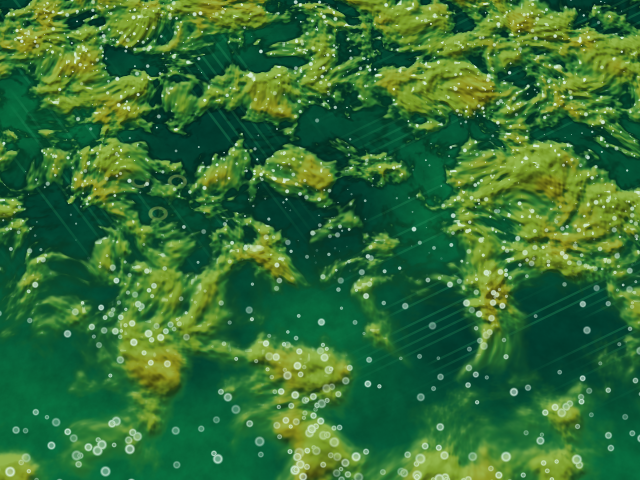
Write a WebGL 1 fragment shader that draws this texture.

```glsl
precision highp float;
// Wet yellow-green algae clumps on a dark green circuit board, seen at a slant.
// Warped noise forms the clumps; rotated cell grids scatter the glints.
// Focus and perspective both change from the near (lower) to the far edge.
uniform vec2 u_resolution;

const vec3 DEEP_GREEN = vec3(0.005, 0.235, 0.18);
const vec3 BOARD_GREEN = vec3(0.03, 0.41, 0.23);
const vec3 MOSS = vec3(0.19, 0.50, 0.20);
const vec3 OLIVE = vec3(0.48, 0.61, 0.14);
const vec3 OCHRE = vec3(0.58, 0.59, 0.11);
const vec3 WET_LIGHT = vec3(0.64, 0.78, 0.40);
const vec3 TRACE_GREEN = vec3(0.13, 0.53, 0.33);
const vec3 GLINT = vec3(0.86, 0.95, 0.90);

float hash(vec2 p) {
  return fract(sin(dot(p, vec2(127.1, 311.7))) * 43758.5453);
}

float noise(vec2 p) {
  vec2 i = floor(p);
  vec2 f = fract(p);
  f = f * f * (3.0 - 2.0 * f);
  float low = mix(hash(i), hash(i + vec2(1.0, 0.0)), f.x);
  float high = mix(hash(i + vec2(0.0, 1.0)), hash(i + 1.0), f.x);
  return mix(low, high, f.y);
}

mat2 rotation(float a) {
  return mat2(cos(a), sin(a), -sin(a), cos(a));
}

// Layered noise; a lower gain leaves out fine detail.
float fbm(vec2 p, float gain) {
  float sum = 0.0;
  float total = 0.0;
  float amplitude = 1.0;
  mat2 turn = rotation(0.65);
  for (int i = 0; i < 5; i++) {
    sum += amplitude * noise(p);
    total += amplitude;
    amplitude *= gain;
    p = turn * p * 2.05 + 13.7;
  }
  return sum / total;
}

float focusAt(float y) {
  return smoothstep(0.0, 0.7, y);
}

// Screen position to position on the receding board.
vec2 ground(vec2 p) {
  return vec2(p.x - 0.667, p.y) / (1.0 - 0.3 * p.y);
}

// Clump height; above zero is algae, below is bare board.
float algaeHeight(vec2 g, float focus) {
  vec2 warp = vec2(noise(g * 8.0 + 7.3), noise(g * 8.0 + 19.1)) - 0.5;
  g += 0.07 * warp;
  float body = fbm(g * 7.5 + 2.0, mix(0.46, 0.6, focus));
  float thread = 1.0 - abs(2.0 * noise(g * 24.0) - 1.0);
  float patches = noise(g * 2.6 + 4.0) - 0.5;
  return body - 0.495 + 0.12 * (thread - 0.6) * focus + 0.15 * patches;
}

// Broken parallel copper lines.
float traces(vec2 p, float angle, float spacing) {
  vec2 q = rotation(angle) * p;
  float row = q.y / spacing;
  float edge = abs(fract(row) - 0.5);
  float line = 1.0 - smoothstep(0.06, 0.2, edge);
  float present = step(0.35, hash(vec2(floor(row), 5.0)));
  float broken = smoothstep(0.3, 0.65, noise(vec2(q.x * 6.0, floor(row) * 0.4)));
  return line * present * broken;
}

// Solder rings around a common middle.
float solderRings(vec2 p, vec2 middle, float radius) {
  float rings = 0.0;
  for (int i = 0; i < 3; i++) {
    float a = 2.1 * float(i) + 0.5;
    vec2 offset = p - middle - 0.045 * vec2(cos(a), sin(a));
    float d = abs(length(offset * vec2(1.0, 1.35)) - radius);
    rings = max(rings, 1.0 - smoothstep(0.002, 0.006, d));
  }
  return rings;
}

// One layer of glints, at most one disc in each cell.
float glints(vec2 p, float cell, float angle, float size, float density) {
  mat2 turn = rotation(angle);
  vec2 id = floor(turn * p / cell);
  vec2 middle = ((id + 0.5) * cell) * turn;
  float focus = focusAt(middle.y);
  float radius = size * mix(0.0105, 0.0042, focus) * mix(0.4, 1.0, hash(id + 3.0));
  vec2 jitter = vec2(hash(id + 11.0), hash(id + 29.0)) - 0.5;
  vec2 center = middle + (jitter * max(cell - 2.4 * radius, 0.0)) * turn;
  float wet = smoothstep(-0.06, 0.07, algaeHeight(ground(center), focus));
  float cluster = smoothstep(0.25, 0.75, noise(center * 9.0 + 71.0));
  float shown = step(hash(id + 47.0), density * mix(0.2, 1.0, wet) * mix(0.3, 1.4, cluster));
  float d = length(p - center);
  float soft = 0.2 * radius + 0.4 / u_resolution.y;
  float disc = 1.0 - smoothstep(radius - soft, radius + soft, d);
  float rim = mix(0.5, 1.0, smoothstep(0.35, 0.85, d / radius));
  return shown * disc * mix(rim, 1.0, focus) * mix(0.5, 1.0, hash(id + 61.0));
}

void main() {
  vec2 p = gl_FragCoord.xy / u_resolution.y;
  vec2 g = ground(p);
  float focus = focusAt(p.y);

  // Board with faint traces
  float tone = noise(g * 3.0 + 31.0) + 0.5 * (0.4 - p.y) - 0.25 * (p.x - 0.667);
  vec3 color = mix(DEEP_GREEN, BOARD_GREEN, smoothstep(0.1, 0.9, tone));
  color *= 0.85 + 0.3 * fbm(g * 30.0, 0.6);
  float rightSide = smoothstep(0.6, 0.9, p.x) * smoothstep(0.1, 0.35, p.y);
  float leftSide = (1.0 - smoothstep(0.45, 0.75, p.x)) * smoothstep(0.35, 0.65, p.y);
  float copper = rightSide * traces(p, -0.45, 0.018) + leftSide * traces(p, 0.92, 0.02);
  color = mix(color, TRACE_GREEN, 0.4 * copper);
  color = mix(color, WET_LIGHT, 0.6 * solderRings(p, vec2(0.33, 0.6), 0.016));

  // Algae, from thin green film to thick yellow clumps
  float h = algaeHeight(g, focus);
  float slope = h - algaeHeight(g + vec2(-0.004, 0.011), focus);
  float lit = clamp(slope * mix(13.0, 11.0, focus), -1.0, 1.0);
  float edge = mix(0.08, 0.035, focus);
  float cover = smoothstep(-edge, edge, h);
  float nearby = smoothstep(-0.13, -0.03, h);
  color *= 1.0 - 0.3 * focus * nearby;
  color = mix(color, MOSS, 0.45 * (1.0 - focus) * nearby);
  color = mix(color, MOSS, cover);
  vec3 flesh = mix(OLIVE, OCHRE, smoothstep(0.45, 0.8, noise(g * 12.0 + 53.0)));
  color = mix(color, flesh, 0.95 * smoothstep(0.02, 0.15, h + 0.03 * lit));
  color *= 1.0 - 0.5 * cover * max(-lit, 0.0);
  color = mix(color, WET_LIGHT, 0.6 * cover * max(lit, 0.0));

  // Wet specks, bokeh discs and fine far dust
  float speck = smoothstep(0.72, 0.92, noise(p * 115.0)) * cover * focus;
  float shine = speck * smoothstep(0.0, 0.6, lit);
  for (int i = 0; i < 5; i++) {
    float layer = float(i);
    shine = max(shine, glints(p, 0.03 + 0.004 * layer, 0.4 + 1.3 * layer, 1.0, 0.36));
  }
  float dust = glints(p, 0.016, 0.8, 0.5, 0.35) * smoothstep(0.35, 0.7, p.y);
  color = mix(color, GLINT, 0.92 * max(shine, dust));

  gl_FragColor = vec4(color, 1.0);
}
```
